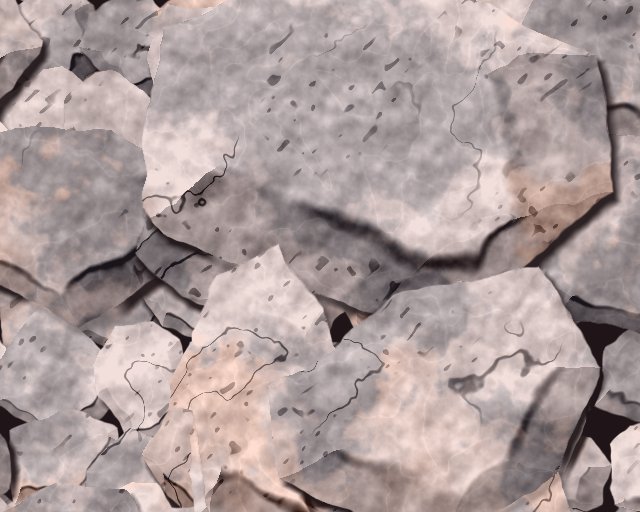
Give the GLSL for this texture, as a WebGL 1 fragment shader.

```glsl
precision highp float;
// A heap of pale, broken limestone: faceted boulders over smaller rubble.
// Each stone is a convex polygon with bevelled sides, painted back to front
// with cast shadows; noise then adds stains, grain, veins, pits and cracks.

uniform vec2 u_resolution;

const vec3 GAP_COLOR  = vec3(0.12, 0.08, 0.09);
const vec3 PALE_COLOR = vec3(0.88, 0.81, 0.80);
const vec3 RUST_TINT  = vec3(0.05, -0.01, -0.05);
const vec3 COOL_TINT  = vec3(-0.02, 0.0, 0.012);
const vec2 LIGHT_DIR  = vec2(-0.4, 0.917);
const vec2 SHADOW_DROP = vec2(0.010, -0.016);
const float SHADE_TONE = 0.62;   // facets turned from the light
const float LIT_TONE   = 1.0;    // facets facing the light
const float EDGE_ROUGHNESS = 0.075;
const float STAIN_DEPTH = 0.24;
const float GRAIN_DEPTH = 0.32;
const float BUMP_DEPTH  = 0.75;
const float RUBBLE_CELL = 0.17;
const float BLOCK_CELL  = 0.36;
const float TAU = 6.28319;

float hash(vec2 p) {
  vec3 h = fract(vec3(p.xyx) * 0.1031);
  h += dot(h, h.yzx + 33.33);
  return fract((h.x + h.y) * h.z);
}

float noise(vec2 p) {
  vec2 i = floor(p), f = fract(p);
  f = f * f * (3.0 - 2.0 * f);
  vec2 e = vec2(1.0, 0.0);
  return mix(mix(hash(i), hash(i + e.xy), f.x),
             mix(hash(i + e.yx), hash(i + e.xx), f.x), f.y);
}

float fbm(vec2 p) {
  float sum = 0.0, amp = 0.516;
  for (int i = 0; i < 5; i++) {
    sum += amp * noise(p);
    p = mat2(1.6, 1.2, -1.2, 1.6) * p + 7.3;
    amp *= 0.5;
  }
  return sum;
}

// Paints one stone; surf holds tone, visible stone amount and stone seed.
void stone(vec2 p, vec2 centre, vec2 radius, float tilt, float seed,
           float albedo, float shadowMask, inout vec3 surf) {
  float c = cos(tilt), s = sin(tilt);
  mat2 turn = mat2(c, -s, s, c);
  vec2 q = turn * (p - centre) / radius;
  vec2 qShadow = turn * (p - centre - SHADOW_DROP) / radius;
  float d = length(q) - 1.04, dShadow = length(qShadow) - 1.04;
  float slope = 9.0;
  vec2 facing = vec2(0.0, 1.0);
  for (int k = 0; k < 8; k++) {
    float id = float(k);
    float jitter = hash(vec2(id, seed));
    float angle = (id + 0.7 * jitter) * TAU / 8.0;
    vec2 dir = vec2(cos(angle), sin(angle));
    float reach = mix(0.78, 1.0, hash(vec2(seed, id + 9.0)));
    float side = dot(q, dir) - reach;
    d = max(d, side);
    dShadow = max(dShadow, dot(qShadow, dir) - reach);
    float height = -side * mix(0.9, 2.6, hash(vec2(id + 21.0, seed)));
    if (height < slope) { slope = height; facing = dir; }
  }
  // Flat top, bevelled sides and a broken ledge between them
  float ridge = slope - 0.28 - 0.25 * noise(q * 4.0 + seed);
  float lambert = dot(facing * turn, LIGHT_DIR);
  float sideTone = mix(SHADE_TONE, LIT_TONE, smoothstep(-1.0, 0.45, lambert));
  float tone = albedo * mix(sideTone, 0.98, smoothstep(-0.04, 0.03, ridge));
  float ledge = smoothstep(0.07, 0.0, abs(ridge + 0.05));
  tone -= 0.5 * ledge * smoothstep(0.2, 0.9, -lambert) * shadowMask;

  float size = min(radius.x, radius.y);
  float pixel = 1.0 / u_resolution.y;
  float shadow = smoothstep(0.010, -0.006, dShadow * size);
  surf.xy *= 1.0 - shadow * mix(0.25, 0.92, shadowMask);
  float cover = smoothstep(pixel, -pixel, d * size);
  surf.xy = mix(surf.xy, vec2(tone, 1.0), cover);
  surf.z = mix(surf.z, seed, step(0.5, cover));
}

// Jittered grid of stones, upper rows first
void scatter(vec2 p, float cell, float seed, float keep, float shadowMask,
             inout vec3 surf) {
  for (int j = 0; j < 3; j++) for (int i = 0; i < 3; i++) {
    vec2 id = floor(p / cell) + vec2(float(i) - 1.0, 1.0 - float(j));
    vec2 rnd = vec2(hash(id + seed), hash(id + seed + 40.0));
    float pick = hash(id + seed + 80.0);
    if (pick > keep) continue;
    vec2 radius = cell * vec2(0.62 + 0.18 * rnd.y, 0.52 + 0.14 * rnd.x);
    stone(p, (id + 0.5 + 0.4 * (rnd - 0.5)) * cell, radius, 2.4 * (rnd.x - 0.35),
          seed + floor(90.0 * rnd.y), mix(0.84, 1.0, rnd.x), shadowMask, surf);
  }
}

void main() {
  vec2 p = gl_FragCoord.xy / u_resolution.y;
  vec2 warp = vec2(fbm(p * 5.0), fbm(p * 5.0 + 17.0)) - 0.5;
  vec2 w = p + EDGE_ROUGHNESS * warp;
  float shadowMask = smoothstep(0.36, 0.6, noise(p * 6.0 + 3.0));

  // Rubble, blocks, then the great boulder, the slab and the front boulder
  vec3 surf = vec3(0.0);
  scatter(w, RUBBLE_CELL, 11.0, 1.0, shadowMask, surf);
  scatter(w, BLOCK_CELL, 53.0, 0.8, shadowMask, surf);
  stone(w, vec2(0.74, 0.73), vec2(0.54, 0.33), -0.12, 5.0, 1.0, shadowMask, surf);
  stone(w, vec2(0.54, 0.20), vec2(0.16, 0.33), 0.08, 31.0, 0.97, shadowMask, surf);
  stone(w, vec2(0.87, 0.22), vec2(0.36, 0.27), 0.45, 8.0, 0.96, shadowMask, surf);

  // Weathered surface, shifted for each stone
  vec2 t = p + surf.z * 0.37;
  float patches = fbm(t * 4.5);
  float grain = fbm(t * 34.0) - 0.5;
  float bump = fbm(t * 13.0) - fbm(t * 13.0 - LIGHT_DIR * 0.22);
  float stain = smoothstep(0.5, 0.64, patches + 0.35 * grain);
  float vein = pow(1.0 - abs(2.0 * noise(t * 17.0 + 5.0 * warp) - 1.0), 14.0);
  vec2 slant = vec2(t.x + t.y, 1.8 * (t.y - t.x));
  float pit = smoothstep(0.83, 0.9, noise(slant * 32.0 + 4.0 * warp))
            * smoothstep(0.48, 0.66, noise(t * 7.0));
  float crack = smoothstep(0.022, 0.004, abs(noise(slant * 3.2 + 2.5 * warp) - 0.5))
              * smoothstep(0.62, 0.75, noise(t * 4.0 + 9.0));

  float detail = 0.02 + GRAIN_DEPTH * grain - BUMP_DEPTH * bump
               - STAIN_DEPTH * stain + 0.08 * vein - 0.34 * pit - 0.5 * crack;
  float tone = clamp(surf.x + detail * surf.y, 0.0, 1.09);
  vec3 color = mix(GAP_COLOR, PALE_COLOR, tone);
  float rust = smoothstep(0.55, 0.8, noise(t * 3.0 + 2.0 * warp + 30.0));
  color += surf.y * (RUST_TINT * rust * (1.0 - stain) + COOL_TINT * stain);
  gl_FragColor = vec4(color, 1.0);
}
```
